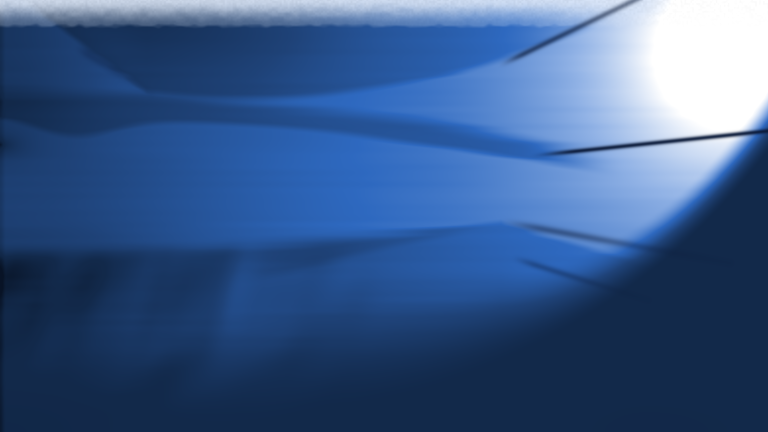
This background is drawn by a Shadertoy shader. Its source:

```glsl
// Abstract blue folds of smeared cloth crossed by a bright glow and a wide arc of shadow.
#define SUN_POS vec2(1.69, 0.875)
#define SUN_RADIUS 0.165
#define SUN_FALLOFF 0.26
#define ARC_CENTER vec2(0.505, 1.615)
#define ARC_RADIUS 1.578
#define SHADOW_TONE 0.19
#define BAND_BOTTOM 0.94
#define SMEAR 0.016
#define GRAIN 0.05

float hash(vec2 p) {
    vec3 q = fract(vec3(p.xyx) * 0.1031);
    q += dot(q, q.yzx + 33.33);
    return fract((q.x + q.y) * q.z);
}

float noise(vec2 p) {
    vec2 i = floor(p), f = fract(p);
    f = f * f * (3.0 - 2.0 * f);
    return mix(mix(hash(i), hash(i + vec2(1, 0)), f.x),
               mix(hash(i + vec2(0, 1)), hash(i + vec2(1, 1)), f.x), f.y);
}

// Tone 0..1 to a blue ramp from ink to white
vec3 blueRamp(float t) {
    vec3 c = mix(vec3(0.01, 0.03, 0.07), vec3(0.07, 0.16, 0.29), smoothstep(0.0, 0.2, t));
    c = mix(c, vec3(0.12, 0.26, 0.47), clamp((t - 0.2) / 0.2, 0.0, 1.0));
    c = mix(c, vec3(0.18, 0.41, 0.75), clamp((t - 0.4) / 0.2, 0.0, 1.0));
    c = mix(c, vec3(0.57, 0.70, 0.90), clamp((t - 0.6) / 0.2, 0.0, 1.0));
    return mix(c, vec3(1.0), clamp((t - 0.8) / 0.2, 0.0, 1.0));
}

// Smooth step centred on a fold edge: 1 where d is positive
float side(float d, float soft) {
    return smoothstep(-soft, soft, d);
}

// Soft crease along a segment, fading in from a and out toward b by endFade
float crease(vec2 p, vec2 a, vec2 b, float width, float endFade) {
    vec2 ab = b - a;
    float along = dot(p - a, ab) / dot(ab, ab);
    float d = length(p - a - ab * clamp(along, 0.0, 1.0));
    float fade = smoothstep(0.0, 0.2, along) * (1.0 - endFade * smoothstep(0.3, 1.0, along));
    return exp(-d * d / (width * width)) * fade;
}

void mainImage(out vec4 fragColor, in vec2 fragCoord) {
    vec2 p = fragCoord / iResolution.y;
    p.x *= 1.7778 * iResolution.y / iResolution.x;
    float smear = noise(p * vec2(3.0, 75.0)) - 0.5;
    float x = p.x, y = p.y + smear * 0.008;

    // Base light: brightens to the right, then blooms around the sun
    float tone = mix(0.37, 0.6, smoothstep(-0.1, 0.95, x));
    float sunDist = length(p - SUN_POS);
    tone += 0.42 * exp(-max(sunDist - SUN_RADIUS, 0.0) / SUN_FALLOFF) * smoothstep(0.55, 1.25, x);

    // Upper fold: a shallow bowl
    float bowl = 0.775 + 0.26 * (x - 0.58) * (x - 0.58) + 0.55 * max(0.34 - x, 0.0);
    float above = y - bowl;
    float upper = side(above, 0.012) * mix(0.14, 0.10, smoothstep(0.5, 1.1, x));
    upper += 0.07 * smoothstep(0.03, 0.17, above) * (1.0 - smoothstep(0.4, 1.0, x));
    tone -= upper * (1.0 - smoothstep(1.2, 1.5, x));
    tone -= 0.08 * smoothstep(0.3, 0.0, x) * smoothstep(0.66, 0.8, y);

    // Middle fold: a ribbon sloping to the right
    float ribbonTop = 0.785 - 0.073 * x * x;
    float dip = (x - 0.17) / 0.13;
    float ribbonLow = 0.732 - 0.068 * x * x - 0.045 * exp(-dip * dip);
    float ribbon = side(ribbonTop - y, 0.022) * side(y - ribbonLow, 0.011);
    tone -= ribbon * mix(0.11, 0.15, smoothstep(0.7, 1.2, x)) * (1.0 - smoothstep(1.2, 1.45, x));

    // Lower fold: a ridge that peaks right of centre, darkest at the left
    float ridge = 0.415 + 0.052 * x * x - 0.43 * max(x - 1.16, 0.0);
    float depth = ridge - y;
    float fromRight = 1.0 - smoothstep(0.2, 1.25, x);
    float lower = side(depth, mix(0.01, 0.03, fromRight));
    tone -= lower * mix(0.08, 0.19, fromRight);
    tone -= lower * 0.13 * smoothstep(0.06, 0.32, depth) * smoothstep(0.35, 0.75, x);
    float flap = y - (0.36 + 0.24 * (x - 0.62));
    tone -= lower * side(flap, 0.014) * 0.05 * smoothstep(0.5, 0.75, x) * (1.0 - smoothstep(1.2, 1.4, x));
    float leftPool = length((p - vec2(0.05, 0.36)) / vec2(0.42, 0.085));
    tone -= 0.08 * exp(-leftPool * leftPool);

    // Diagonal wrinkles and upright pleats in the lower left
    float across = y - 0.78 * x, along = x + 0.78 * y;
    float wrinkle = noise(vec2(across * 11.0 + 3.0, along * 2.5));
    float pleat = noise(vec2((x - 0.25 * y) * 17.0, y * 3.0 + 7.0));
    float wrinkled = lower * (1.0 - smoothstep(0.5, 0.95, x));
    tone += wrinkled * (0.15 * (wrinkle - 0.45) + 0.09 * (pleat - 0.5));

    // Shadow outside the great arc, softer toward the lower left
    float arcDist = length(p - ARC_CENTER) - ARC_RADIUS;
    float arcSoft = mix(0.22, 0.07, smoothstep(0.8, 1.65, x));
    float shadow = smoothstep(-arcSoft, 0.025, arcDist);
    tone = mix(tone, SHADOW_TONE + 0.03 * (noise(p * vec2(2.0, 5.0)) - 0.5), shadow);

    // Pale frayed band along the top
    float frayed = p.y + 0.006 * (noise(p * vec2(60.0, 90.0)) - 0.5);
    float band = 0.25 * side(frayed - BAND_BOTTOM, 0.005) + 0.65 * smoothstep(BAND_BOTTOM, 1.0, frayed);
    float grain = GRAIN * band * (noise(p * 220.0) - 0.5);

    // Sharp creases, drawn darkest last
    float creases = 0.42 * crease(p, vec2(1.15, 0.845), vec2(1.48, 1.005), 0.007, 0.2);
    creases += 0.62 * crease(p, vec2(1.22, 0.638), vec2(1.80, 0.699), 0.0055, 0.0);
    creases += 0.30 * crease(p, vec2(1.15, 0.489), vec2(1.69, 0.391), 0.009, 0.8);
    creases += 0.24 * crease(p, vec2(1.18, 0.405), vec2(1.50, 0.305), 0.008, 0.8);
    creases += 0.20 * crease(p, vec2(0.17, 0.895), vec2(0.35, 0.785), 0.010, 0.8);
    tone -= 0.2 * exp(-length((p - vec2(0.0, 0.665)) / vec2(0.05, 0.025)));
    tone -= 0.07 * (1.0 - smoothstep(0.0, 0.015, x));
    tone += SMEAR * smear * (1.0 - shadow);

    vec3 color = blueRamp(clamp(tone, 0.08, 1.0));
    color = mix(color, vec3(0.86, 0.90, 0.96), band * (1.0 - smoothstep(0.85, 1.0, tone))) + grain;
    color = mix(color, vec3(0.04, 0.10, 0.22), clamp(creases * 1.5, 0.0, 0.95));
    fragColor = vec4(clamp(color, 0.0, 1.0), 1.0);
}
```
